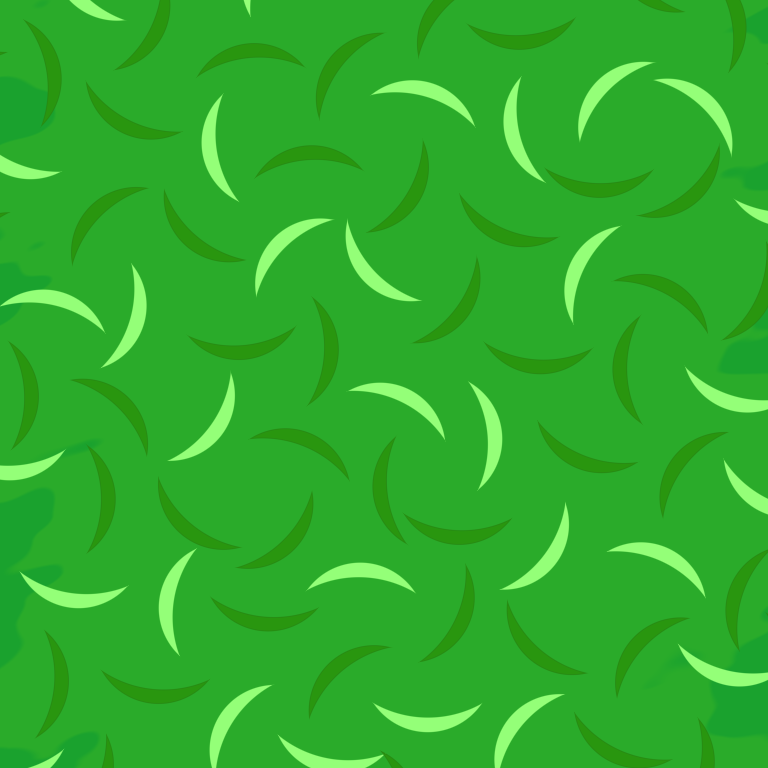
Write a three.js fragment shader that draws this pattern.

```glsl
// Scattered light and dark crescent blades on a flat green lawn.
// Each cell of a tilted, gently warped grid holds one crescent (one disc minus another);
// faint cool smears, thresholded from value noise, touch the side edges.

varying vec2 vUv;

const vec3 LAWN       = vec3(0.165, 0.672, 0.163);
const vec3 SMEAR      = vec3(0.100, 0.635, 0.180);
const vec3 DARK_BLADE = vec3(0.160, 0.588, 0.060);
const vec3 DARK_RIM   = vec3(0.150, 0.530, 0.070);
const vec3 PALE_BLADE = vec3(0.580, 1.000, 0.470);

const float CELL        = 0.122;   // spacing of the blades
const float GRID_TILT   = 0.31;    // rotation of the grid, radians
const float JITTER      = 0.014;   // random shift of a blade
const float WARP        = 0.018;   // smooth bending of the rows
const float TURN        = 0.55;    // random rotation, radians
const float PALE_SHARE  = 0.38;
const float HALF_CHORD  = 0.0705;
const float OUTER_RISE  = 0.0375;  // bulge of the outer arc
const float INNER_RISE  = 0.0185;  // bulge of the inner arc
const float EDGE        = 0.0010;  // edge softness
const float RIM_WIDTH   = 0.0010;
const float SMEAR_LEVEL = 0.48;
const float SMEAR_FADE  = 2.5;     // how quickly smears die out inward
const float HALF_PI     = 1.570796;

float hash(vec2 p) {
  vec3 q = fract(vec3(p.xyx) * 0.1031);
  q += dot(q, q.yzx + 33.33);
  return fract((q.x + q.y) * q.z);
}

float noise(vec2 p) {
  vec2 i = floor(p), f = fract(p);
  f = f * f * (3.0 - 2.0 * f);
  return mix(mix(hash(i), hash(i + vec2(1.0, 0.0)), f.x),
             mix(hash(i + vec2(0.0, 1.0)), hash(i + vec2(1.0, 1.0)), f.x), f.y);
}

mat2 rotation(float a) {
  float c = cos(a), s = sin(a);
  return mat2(c, s, -s, c);
}

// Signed distance to the disc whose arc rises by "rise" over the chord
float arcDisc(vec2 p, float rise) {
  float radius = (HALF_CHORD * HALF_CHORD + rise * rise) / (2.0 * rise);
  return length(p - vec2(0.0, rise - radius)) - radius;
}

float crescent(vec2 p) {
  p.y += 0.5 * (OUTER_RISE + INNER_RISE) * 0.8;
  return max(arcDisc(p, OUTER_RISE), -arcDisc(p, INNER_RISE));
}

// Centre of the blade that belongs to a cell
vec2 bladeCentre(vec2 cell) {
  vec2 c = (cell + 0.5) * CELL;
  vec2 jitter = vec2(hash(cell + 17.0), hash(cell + 53.0)) * 2.0 - 1.0;
  return c + JITTER * jitter + WARP * sin(c.yx * vec2(9.0, 11.0) + vec2(0.7, 2.1));
}

// Neighbouring cells lie crosswise, so the blades seldom meet
float bladeAngle(vec2 cell) {
  float crosswise = mod(cell.x + cell.y, 2.0) * HALF_PI;
  float flip = step(0.5, hash(cell + 91.0)) * 2.0 * HALF_PI;
  return crosswise + flip + TURN * (hash(cell + 131.0) * 2.0 - 1.0);
}

float smearMask(vec2 uv) {
  float inward = min(min(uv.x, 1.0 - uv.x), 0.4 * length(uv));
  vec2 q = uv * vec2(6.0, 13.0) + vec2(0.0, uv.x * -4.0) + 20.0;
  float n = 0.7 * noise(q) + 0.3 * noise(q * 3.0);
  return smoothstep(0.0, 0.05, n - SMEAR_LEVEL - SMEAR_FADE * inward);
}

void main() {
  vec3 color = mix(LAWN, SMEAR, smearMask(vUv));

  vec2 p = rotation(GRID_TILT) * vUv + 2.0;
  vec2 home = floor(p / CELL);

  for (int j = -1; j <= 1; j++) {
    for (int i = -1; i <= 1; i++) {
      vec2 cell = home + vec2(float(i), float(j));
      float d = crescent(rotation(bladeAngle(cell)) * (p - bladeCentre(cell)));

      // Low-discrepancy choice spreads the pale blades evenly
      float pale = step(fract(dot(cell, vec2(0.7549, 0.5698))), PALE_SHARE);
      float rim = smoothstep(-RIM_WIDTH - EDGE, -RIM_WIDTH + EDGE, d);
      vec3 blade = mix(mix(DARK_BLADE, DARK_RIM, rim), PALE_BLADE, pale);
      color = mix(color, blade, 1.0 - smoothstep(-EDGE, EDGE, d));
    }
  }

  gl_FragColor = vec4(color, 1.0);
}
```
